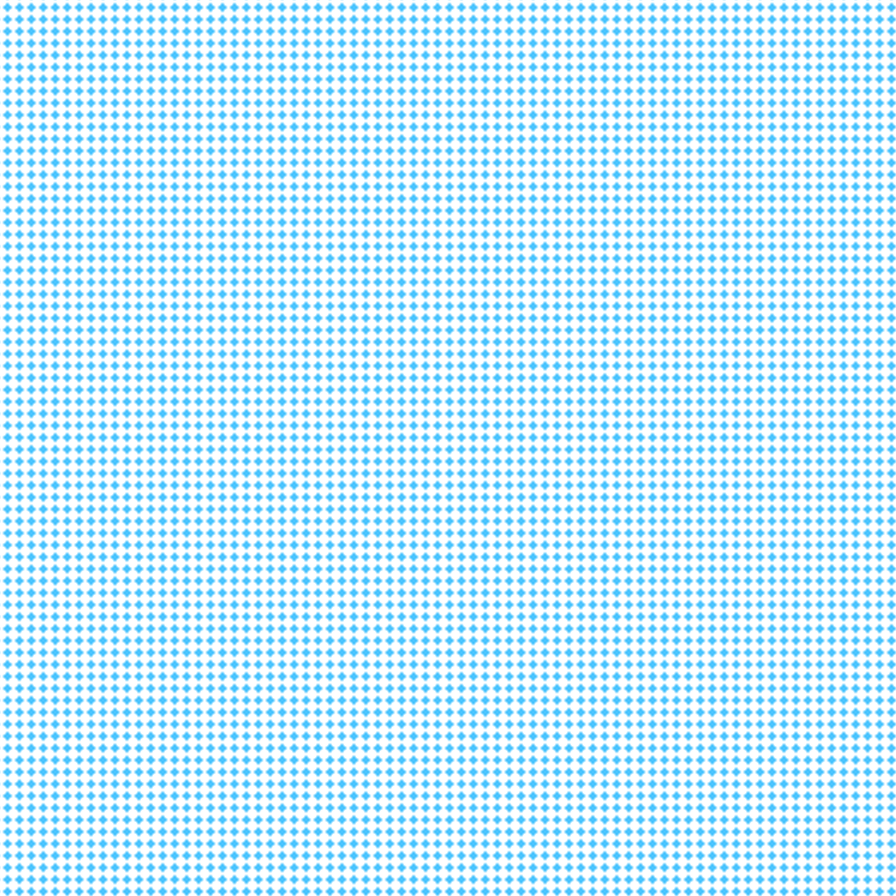
Write a Shadertoy shader that draws this pattern.

```glsl
// Draws a fine regular grid of small rounded sky blue plus marks on white.

const float TAU = 6.28319;
const float REPEATS = 75.0;                  // marks across and down
const vec2 MARK_CENTER = vec2(0.625, 0.375); // within one repeat
const vec3 PAPER = vec3(1.0);
const vec3 SKY_BLUE = vec3(0.32, 0.78, 1.0);

// Sum of both components
float total(vec2 v) {
    return v.x + v.y;
}

// Plus a quarter repeat thick and three quarters wide, from layered cosines.
// Two harmonics per axis round its corners and keep it free of aliasing.
float roundedPlus(vec2 p) {
    vec2 first = cos(TAU * p);
    vec2 second = cos(2.0 * TAU * p);
    float axial = 6.0 * total(first) + total(second);
    float diagonal = 4.0 * first.x * first.y - 3.0 * second.x * second.y;
    float crossed = -2.0 * total(first * second.yx);
    return (5.0 + axial + diagonal + crossed) / 16.0;
}

void mainImage(out vec4 fragColor, in vec2 fragCoord) {
    vec2 uv = fragCoord / iResolution.xy;
    vec2 p = fract(uv * REPEATS) - MARK_CENTER;

    // Slight overshoot in the marks deepens their blue; paper stays white
    vec3 color = mix(PAPER, SKY_BLUE, roundedPlus(p));
    fragColor = vec4(clamp(color, 0.0, 1.0), 1.0);
}
```
